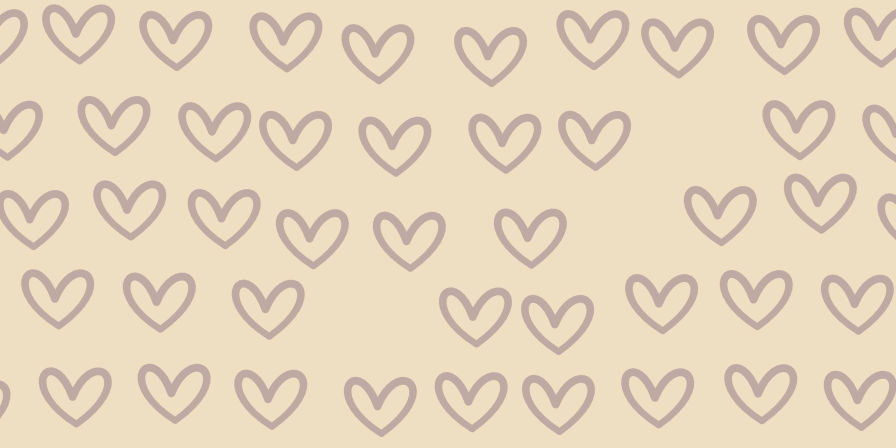
Give the GLSL for this pattern, as a Shadertoy shader.

```glsl
// Hand-drawn heart outlines scattered over a plain cream ground.
// Each heart is two cubic curves from notch to tip, stroked by distance;
// hearts sit in five loose rows, jittered, with a few places left empty.

#define ROWS 5.0
#define COLUMN_WIDTH 0.2222
#define HEART_SIZE 0.1736
#define STROKE_RADIUS 0.0087
#define TIP_TAPER 0.15
#define JITTER vec2(0.026, 0.019)
#define ROW_BEND 0.034
#define CURVE_STEPS 18
#define CREAM vec3(0.937, 0.873, 0.761)
#define MAUVE vec3(0.745, 0.667, 0.637)

const float PI = 3.14159265;

float hash(vec2 p) {
    vec3 q = fract(vec3(p.xyx) * vec3(0.1031, 0.1030, 0.0973) + 0.37);
    q += dot(q, q.yzx + 33.33);
    return fract((q.x + q.y) * q.z);
}

vec2 cubic(vec2 a, vec2 b, vec2 c, vec2 d, float t) {
    float s = 1.0 - t;
    return s * s * s * a + 3.0 * s * s * t * b + 3.0 * s * t * t * c + t * t * t * d;
}

// Signed distance to one stroked lobe, thinning slightly toward its end
float lobe(vec2 p, vec2 a, vec2 b, vec2 c, vec2 d) {
    float radius = STROKE_RADIUS / HEART_SIZE;
    float nearest = 10.0;
    vec2 start = a;
    for (int i = 1; i <= CURVE_STEPS; i++) {
        float t = float(i) / float(CURVE_STEPS);
        vec2 end = cubic(a, b, c, d, t);
        vec2 edge = end - start;
        float h = clamp(dot(p - start, edge) / dot(edge, edge), 0.0, 1.0);
        float width = radius * (1.0 - TIP_TAPER * smoothstep(0.5, 1.0, t));
        nearest = min(nearest, length(p - start - h * edge) - width);
        start = end;
    }
    return nearest;
}

// Heart outline about one unit wide, centred on the origin
float heart(vec2 p) {
    vec2 notch = vec2(-0.03, 0.0);
    vec2 tip = vec2(0.02, -0.35);
    float left = lobe(p, notch, vec2(-0.28, 0.70), vec2(-0.78, 0.15), tip);
    float right = lobe(p, notch, vec2(0.24, 0.66), vec2(0.82, 0.22), tip);
    return min(left, right);
}

// Sideways offset of a whole row
float rowShift(float row) {
    return COLUMN_WIDTH * hash(vec2(row, 71.0));
}

// Centre of the heart in a given column and row
vec2 heartCentre(vec2 cell) {
    vec2 wobble = vec2(hash(cell + 17.0), hash(cell + 43.0)) * 2.0 - 1.0;
    vec2 centre = (cell + 0.5) * vec2(COLUMN_WIDTH, 1.0 / ROWS);
    centre.x += rowShift(cell.y);
    centre += wobble * JITTER;
    centre.y += ROW_BEND * sin(centre.x * 4.3 + 0.6) * sin(PI * centre.y);
    return centre;
}

// Inner rows each leave one place empty
bool isEmpty(vec2 cell) {
    bool inner = cell.y > 0.5 && cell.y < ROWS - 1.5;
    return inner && cell.x == 1.0 + floor(7.0 * hash(vec2(cell.y, 29.0)));
}

void mainImage(out vec4 fragColor, in vec2 fragCoord) {
    vec2 p = fragCoord / iResolution.y;
    float pixel = 1.0 / iResolution.y;
    float dist = 1.0;

    // Nearest outline among the neighbouring places
    float baseRow = floor(p.y * ROWS);
    for (int j = -1; j <= 1; j++) {
        float row = baseRow + float(j);
        if (row < 0.0 || row >= ROWS) continue;
        float baseColumn = floor((p.x - rowShift(row)) / COLUMN_WIDTH);
        for (int i = -1; i <= 1; i++) {
            vec2 cell = vec2(baseColumn + float(i), row);
            vec2 local = (p - heartCentre(cell)) / HEART_SIZE;
            if (isEmpty(cell) || dot(local, local) > 0.5) continue;
            dist = min(dist, heart(local) * HEART_SIZE);
        }
    }

    // Soft edge one pixel wide
    float ink = 1.0 - smoothstep(-0.7 * pixel, 0.7 * pixel, dist);
    fragColor = vec4(mix(CREAM, MAUVE, ink), 1.0);
}
```
